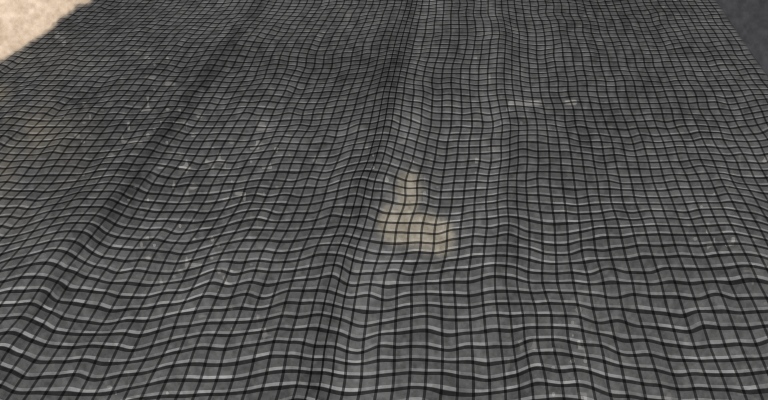
Give the GLSL for this texture, as a Shadertoy shader.

```glsl
// Dark woven mesh sheet receding in perspective, with folds, dust and sandy ground.

float hash(vec2 p) {
    vec3 q = fract(vec3(p.xyx) * 0.1031);
    q += dot(q, q.yzx + 33.33);
    return fract((q.x + q.y) * q.z);
}

float noise(vec2 p) {
    vec2 i = floor(p), f = fract(p);
    f = f * f * (3.0 - 2.0 * f);
    return mix(mix(hash(i), hash(i + vec2(1, 0)), f.x),
               mix(hash(i + vec2(0, 1)), hash(i + vec2(1, 1)), f.x), f.y);
}

float fbm(vec2 p) {
    float sum = 0.0, amp = 0.5;
    for (int i = 0; i < 4; i++) {
        sum += amp * noise(p);
        p = p * 2.03 + 17.7;
        amp *= 0.5;
    }
    return sum / 0.9375;
}

float segment(vec2 p, vec2 a, vec2 b) {
    vec2 d = b - a;
    return length(p - a - d * clamp(dot(p - a, d) / dot(d, d), 0.0, 1.0));
}

// Smooth bump centred on a fold
float ridge(float x, float centre, float width) {
    float t = (x - centre) / width;
    return exp(-t * t);
}

// Repeating thread at whole numbers, softened by the sample size
float thread(float x, float halfWidth) {
    float aa = max(fwidth(x), 0.02);
    float d = abs(fract(x + 0.5) - 0.5);
    return 1.0 - smoothstep(halfWidth - 0.6 * aa, halfWidth + 0.6 * aa, d);
}

void mainImage(out vec4 fragColor, in vec2 fragCoord) {
    vec2 p = fragCoord / iResolution.y;
    p.x *= 1.925 * iResolution.y / iResolution.x;

    // Ground plane: sheet coordinates converge above the canvas
    float depth = 1.8 - p.y;
    vec2 sheet = vec2((p.x - 1.23) / depth, 1.0 / depth);
    float bend = 0.02 * (noise(sheet * vec2(2.0, 9.0)) - 0.5);
    float u = sheet.x + bend;

    // Folds squeeze the columns and lift the rows
    float leftFold = ridge(u, -0.72, 0.025);
    float midFold = ridge(u, -0.25, 0.03);
    float rightFold = ridge(u, 0.04, 0.022);
    float column = u * 43.0 + 1.2 * smoothstep(-0.29, -0.21, u)
                 + 0.6 * smoothstep(0.0, 0.08, u)
                 + 0.3 * (noise(sheet * vec2(12.0, 30.0)) - 0.5);
    float row = sheet.y * 79.0 - 1.0 * ridge(u, -0.27, 0.08)
              - 0.7 * ridge(u, -0.74, 0.08) - 0.5 * ridge(u, 0.03, 0.06)
              + 1.8 * (noise(sheet * vec2(9.0, 7.0)) - 0.5)
              + 0.5 * (noise(sheet * vec2(30.0, 40.0)) - 0.5);
    vec2 cell = floor(vec2(column, row));

    // Sheet tone: broad stains, fine grain and fold shadows
    float stain = fbm(p * vec2(4.0, 6.0));
    float grain = fbm(p * 75.0);
    float tone = 0.325 + 0.12 * (stain - 0.5) + 0.16 * (grain - 0.5);
    tone += 0.03 * (hash(cell) - 0.5) + 0.02 * (1.0 - p.y);
    tone += 0.05 * ridge(u, -0.2, 0.05) + 0.03 * ridge(u, 0.0, 0.04);
    tone -= 0.06 * midFold + 0.06 * leftFold + 0.04 * rightFold;
    vec3 color = tone * vec3(1.0, 0.995, 0.99);

    // Sandy patch seen through the mesh
    float patchEdge = min(segment(p, vec2(1.03, 0.54), vec2(0.995, 0.44)) - 0.032,
                          segment(p, vec2(1.0, 0.43), vec2(1.1, 0.415)) - 0.04);
    patchEdge += 0.05 * (fbm(p * 22.0) - 0.5);
    float sandPatch = 1.0 - smoothstep(-0.015, 0.018, patchEdge);
    color = mix(color, vec3(0.61, 0.58, 0.52) + 0.25 * (grain - 0.5), 0.85 * sandPatch);

    // Dusty left margin
    float dust = ridge(p.x, 0.02, 0.13) * ridge(p.y, 0.7, 0.16);
    dust *= smoothstep(0.35, 0.65, fbm(p * 9.0 + 4.0));
    color = mix(color, vec3(0.52, 0.48, 0.41), 0.65 * dust);

    // Pale scuffs and specks
    float scuff = 1.0 - smoothstep(0.004, 0.009, segment(p, vec2(1.28, 0.742), vec2(1.44, 0.744)));
    scuff *= smoothstep(0.35, 0.6, noise(p * vec2(45.0, 20.0)));
    float speck = smoothstep(0.8, 0.92, noise(p * 62.0)) * smoothstep(0.52, 0.7, fbm(p * 5.0 + 9.0));
    color = mix(color, vec3(0.62, 0.61, 0.59), max(0.65 * scuff, 0.6 * speck));

    // Threads: dark grooves with a broken glint above each row
    float near = smoothstep(1.0, 0.1, p.y);
    float columnLine = thread(column, 0.09);
    float rowLine = thread(row, 0.11);
    float glint = thread(row - 0.24, 0.1) * (0.35 + 0.65 * hash(cell + 7.0));
    glint *= 0.5 + 0.8 * noise(sheet * vec2(14.0, 16.0) + 3.0);
    color += glint * (0.1 + 0.13 * near) * (1.0 - 0.7 * sandPatch);
    color *= 1.0 - 0.5 * rowLine;
    color *= 1.0 - (0.48 + 0.12 * midFold) * columnLine;

    // Smooth strip past the right hem
    float strip = smoothstep(0.69, 0.705, u);
    color = mix(color, vec3(0.27, 0.27, 0.28) + 0.1 * (grain - 0.5), strip);

    // Bare sand in the upper left corner
    float corner = p.x / 0.24 + (1.0 - p.y) / 0.165 + 0.35 * (fbm(p * 14.0) - 0.5);
    vec3 sand = vec3(0.87, 0.78, 0.68) + 0.25 * (grain - 0.5) + 0.15 * (stain - 0.5);
    color = mix(color, sand, 1.0 - smoothstep(0.9, 1.04, corner));

    fragColor = vec4(clamp(color, 0.0, 1.0), 1.0);
}
```
